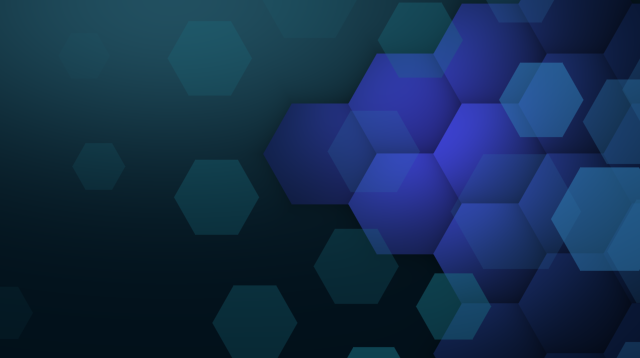
Give the GLSL for this background, as a WebGL 2 fragment shader.

```glsl
#version 300 es
precision highp float;

uniform vec2 u_resolution;
out vec4 fragColor;

// Lengths are in canvas heights
const float STRETCH = 1.017;            // hexagons are slightly tall
const float HALF_HEIGHT = 0.8660;       // apothem of a unit hexagon

const vec3 NIGHT = vec3(0.006, 0.062, 0.100);
const vec3 HAZE = vec3(0.130, 0.310, 0.375);
const vec2 HAZE_CENTER = vec2(0.48, 1.0);
const vec2 HAZE_SIZE = vec2(0.88, 0.47);

const vec3 DEEP = vec3(0.025, 0.070, 0.165);
const vec3 STEEL = vec3(0.180, 0.310, 0.610);
const vec3 VIOLET = vec3(0.220, 0.240, 0.760);
const vec2 GLOW_CENTER = vec2(1.22, 0.62);
const vec2 GLOW_SIZE = vec2(0.41, 0.46);

const vec2 LATTICE_ORIGIN = vec2(0.895, 0.570);
const float CELL_RADIUS = 0.1584;
const vec2 CELL_SHADE_DIR = vec2(0.45, -0.60);
const float SHADE_LIGHT = 1.06;
const float SHADE_DARK = 0.74;
const float SHADOW_STRENGTH = 0.20;
const float SHADOW_WIDTH = 0.030;

const vec3 TEAL_GLASS = vec3(0.10, 0.44, 0.51);
const vec3 BLUE_GLASS = vec3(0.18, 0.48, 0.69);

// Glass hexagons: center, radius, opacity
const int TEAL_COUNT = 11;
const vec4 TEAL_HEXES[TEAL_COUNT] = vec4[](
    vec4(0.586, 0.837, 0.118, 0.25), vec4(0.235, 0.844, 0.072, 0.06),
    vec4(0.276, 0.535, 0.074, 0.16), vec4(0.605, 0.449, 0.119, 0.30),
    vec4(0.712, 0.098, 0.119, 0.28), vec4(0.995, 0.256, 0.119, 0.25),
    vec4(1.267, 0.144, 0.105, 0.45), vec4(1.044, -0.070, 0.114, 0.48),
    vec4(0.009, 0.126, 0.083, 0.08), vec4(0.865, 1.020, 0.143, 0.12),
    vec4(1.174, 0.888, 0.119, 0.32));
const int BLUE_COUNT = 9;
const vec4 BLUE_HEXES[BLUE_COUNT] = vec4[](
    vec4(1.512, 0.721, 0.118, 0.54), vec4(1.044, 0.577, 0.129, 0.19),
    vec4(1.441, 0.409, 0.182, 0.17), vec4(1.703, 0.388, 0.164, 0.54),
    vec4(1.762, 0.660, 0.134, 0.33), vec4(1.453, 1.042, 0.119, 0.22),
    vec4(1.850, 0.749, 0.112, 0.22), vec4(1.860, 0.298, 0.164, 0.18),
    vec4(1.774, -0.002, 0.053, 0.25));

// Signed distance to a flat-topped hexagon
float hexDistance(vec2 p, float radius) {
    p = abs(vec2(p.x, p.y / STRETCH));
    return max(p.y, dot(p, vec2(HALF_HEIGHT, 0.5))) - radius * HALF_HEIGHT;
}

float coverage(float d, float pixel) {
    return 1.0 - smoothstep(-0.75 * pixel, 0.75 * pixel, d);
}

vec3 background(vec2 p) {
    vec2 q = (p - HAZE_CENTER) / HAZE_SIZE;
    return mix(NIGHT, HAZE, exp(-dot(q, q)));
}

// Honeycomb widening to the right; later cells shade earlier ones
vec3 honeycomb(vec3 color, vec2 p, float pixel) {
    vec2 q = (p - GLOW_CENTER) / GLOW_SIZE;
    float glow = exp(-dot(q, q));
    vec3 base = mix(DEEP, mix(STEEL, VIOLET, glow), glow);
    vec2 cellStep = CELL_RADIUS * vec2(1.5, HALF_HEIGHT * STRETCH);

    for (int column = 0; column < 5; column++) {
        for (int row = 3; row >= -5; row--) {
            bool offGrid = ((column + row) & 1) != 0;
            if (offGrid || abs(row) > column * column) continue;
            vec2 local = p - LATTICE_ORIGIN - vec2(column, row) * cellStep;
            float d = hexDistance(local, CELL_RADIUS);
            color *= 1.0 - SHADOW_STRENGTH * exp(-max(d, 0.0) / SHADOW_WIDTH);
            float slope = dot(local, CELL_SHADE_DIR) / CELL_RADIUS;
            float shade = mix(SHADE_LIGHT, SHADE_DARK, smoothstep(-0.6, 0.7, slope));
            color = mix(color, base * shade, coverage(d - 0.5 * pixel, pixel));
        }
    }
    return color;
}

// Translucent pane, a little denser toward its top
vec3 addGlass(vec3 color, vec2 p, vec4 hex, vec3 tint, float pixel) {
    vec2 local = p - hex.xy;
    float density = hex.w * (1.0 + 0.12 * local.y / hex.z);
    return mix(color, tint, density * coverage(hexDistance(local, hex.z), pixel));
}

void main() {
    float pixel = 1.0 / u_resolution.y;
    vec2 p = gl_FragCoord.xy * pixel;

    vec3 color = honeycomb(background(p), p, pixel);
    for (int i = 0; i < TEAL_COUNT; i++)
        color = addGlass(color, p, TEAL_HEXES[i], TEAL_GLASS, pixel);
    for (int i = 0; i < BLUE_COUNT; i++)
        color = addGlass(color, p, BLUE_HEXES[i], BLUE_GLASS, pixel);

    fragColor = vec4(color, 1.0);
}
```
